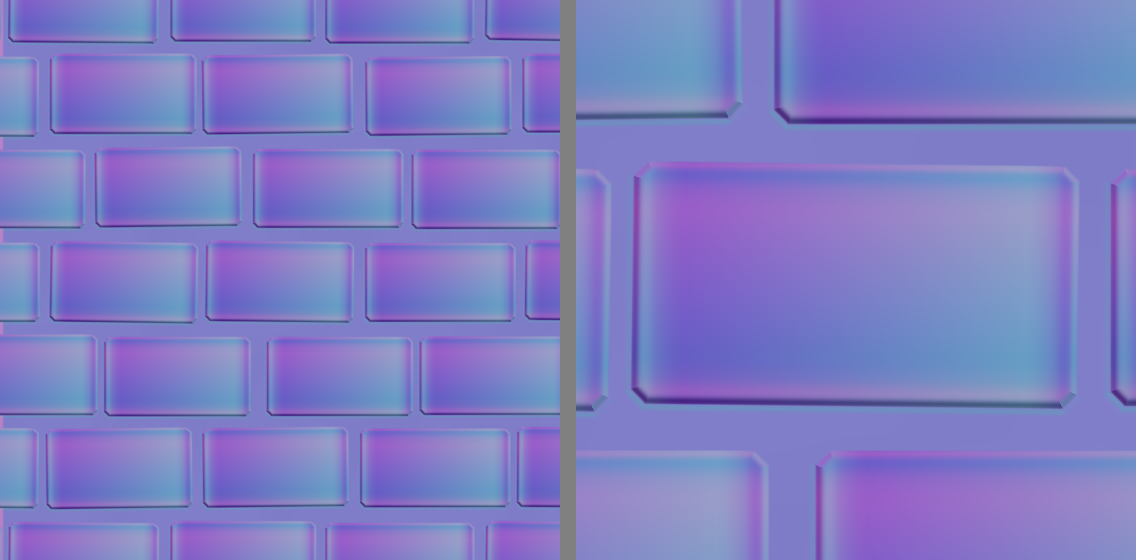
Left: the whole. Right: its middle third, enlarged.
Give the GLSL for this texture map, as a Shadertoy shader.

```glsl
// Tangent-space style normal map of a chamfered brick wall in running bond.
// Each cell holds one slightly shifted and tilted brick; its domed face, groove
// and rim give slopes that tint red (vertical) and green (horizontal).

const float ROWS = 6.0;
const float ROW_OFFSET = 0.0026;          // brick centres sit just below row lines
const float PERIOD = 0.2822;              // horizontal brick spacing
const float ROW_SHIFT[6] = float[6](0.539, 0.760, 0.138, 0.783, 0.074, 0.770);
const vec2 HALF_SIZE = vec2(0.1328, 0.0712);
const vec2 SIZE_JITTER = vec2(0.0026, 0.0012);
const vec2 PLACE_JITTER = vec2(0.0045, 0.0036);
const float TILT = 0.016;
const float CHAMFER = 0.0085;             // leg of the cut corner
const vec2 DOME = vec2(0.165, 0.175);     // slope of the face at its border
const vec2 FADE = vec2(0.005, 0.033);     // where the dome slope sets in
const float GROOVE_DEPTH = 0.075;
const float GROOVE_INSET = 0.0080;
const float GROOVE_WIDTH = 0.0048;
const float RIM_SLOPE = 0.10;
const float RIM_INSET = 0.0018;
const float RIM_WIDTH = 0.0024;
const vec3 FLAT_COLOR = vec3(0.500, 0.490, 0.785);
const vec3 RIM_SHADE = vec3(0.13, 0.23, 0.25);
const vec3 HALO_TINT = vec3(-0.07, 0.07, -0.03);
const vec3 BORDER_TINT = vec3(0.22, 0.02, 0.0);

float hash(vec2 p) {
    return fract(sin(dot(p, vec2(127.1, 311.7))) * 43758.5453);
}

vec2 signedHash2(vec2 p) {
    return 2.0 * vec2(hash(p), hash(p + 17.3)) - 1.0;
}

float noise(vec2 p) {
    vec2 i = floor(p), f = fract(p);
    f = f * f * (3.0 - 2.0 * f);
    return mix(mix(hash(i), hash(i + vec2(1, 0)), f.x),
               mix(hash(i + vec2(0, 1)), hash(i + vec2(1, 1)), f.x), f.y);
}

// Bell-shaped line of unit height.
float ridge(float x, float center, float width) {
    float t = (x - center) / width;
    return exp(-t * t);
}

vec2 ridge(vec2 x, float center, float width) {
    return vec2(ridge(x.x, center, width), ridge(x.y, center, width));
}

// Distance to a box with cut corners; also gives the facing of the nearest side.
float chamferBox(vec2 p, vec2 halfSize, out vec2 facing) {
    vec2 q = abs(p) - halfSize;
    float cut = (q.x + q.y + CHAMFER) * 0.7071;
    float side = max(q.x, q.y);
    facing = q.x > q.y ? vec2(1, 0) : vec2(0, 1);
    if (cut > side) facing = vec2(0.7071);
    facing *= sign(p);
    return max(side, cut);
}

void mainImage(out vec4 fragColor, in vec2 fragCoord) {
    vec2 uv = fragCoord / iResolution.xy;
    float pixel = 1.0 / min(iResolution.x, iResolution.y);

    // Find the cell; rows wrap from top to bottom.
    float row = floor((uv.y + ROW_OFFSET) * ROWS + 0.5);
    float wrappedRow = mod(row, ROWS);
    float shift = ROW_SHIFT[int(wrappedRow)];
    float column = floor(uv.x / PERIOD - shift + 0.5);
    vec2 center = vec2((column + shift) * PERIOD, row / ROWS - ROW_OFFSET);
    vec2 id = vec2(column, wrappedRow) + 3.0;

    // Vary placement, size and tilt; a cube keeps strong tilts rare.
    vec2 p = uv - center - PLACE_JITTER * signedHash2(id);
    vec2 halfSize = HALF_SIZE + SIZE_JITTER * signedHash2(id + 41.0);
    float swing = signedHash2(id + 83.0).x;
    float angle = TILT * swing * swing * swing;
    p = mat2(cos(angle), -sin(angle), sin(angle), cos(angle)) * p;

    vec2 facing;
    float d = chamferBox(p, halfSize, facing);
    float inside = 1.0 - smoothstep(-pixel, pixel, d);

    // Domed face with a shallow groove along its border.
    vec2 inset = halfSize - abs(p);
    vec2 dome = DOME * p / halfSize * smoothstep(FADE.x, FADE.y, inset);
    vec2 groove = -GROOVE_DEPTH * sign(p) * ridge(inset, GROOVE_INSET, GROOVE_WIDTH);
    float rim = ridge(-d, RIM_INSET, RIM_WIDTH);
    vec2 slope = dome + groove * (1.0 - rim) + facing * RIM_SLOPE * rim;

    // Lower and left rims are darker, with a pale line outside them.
    float shaded = max(0.0, dot(facing, vec2(-0.5, -1.0)));
    vec3 face = FLAT_COLOR + vec3(slope.y, slope.x, 0.0);
    face -= RIM_SHADE * rim * shaded;
    face.b -= 0.025 * smoothstep(0.0, -1.0, p.y / halfSize.y);

    vec3 mortar = FLAT_COLOR + 0.012 * (noise(uv * 14.0) - 0.5);
    mortar += HALO_TINT * shaded * ridge(d, 0.002, 0.0018);
    mortar += BORDER_TINT * (1.0 - smoothstep(0.003, 0.008, uv.x));

    fragColor = vec4(mix(mortar, face, inside), 1.0);
}
```
